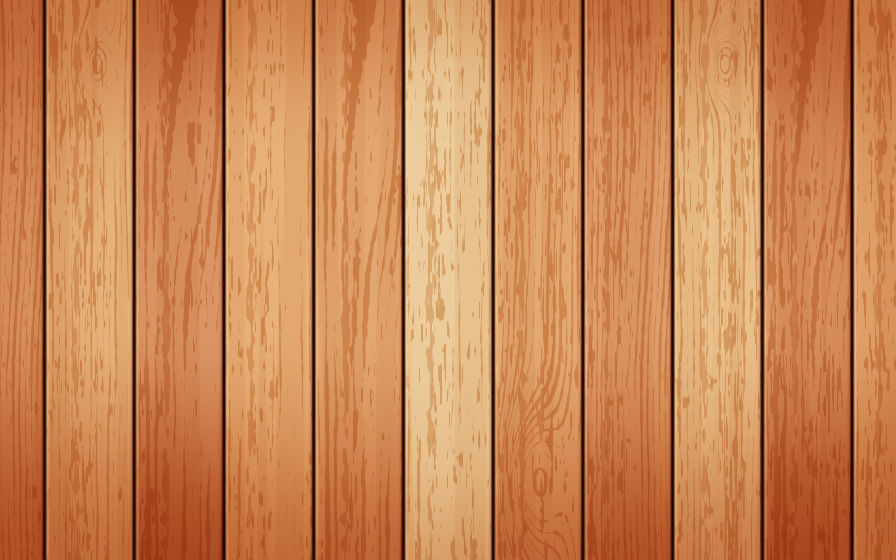
Give the GLSL for this texture, as a Shadertoy shader.

```glsl
// A wall of upright wooden planks with dark seams and two-tone grain.
// Each plank picks a tone and one of five grain kinds; growth lines are
// contours of a warped field, and flecks come from stretched value noise.

const float PLANKS = 9.985;          // planks per canvas width
const float FIRST_SEAM = 0.0497;     // left-most seam, in canvas widths
const float SEAM_HALF = 0.009;       // in plank widths
const float SEAM_BLUR = 0.026;
const float BEVEL_WIDTH = 0.05;
const float GRAIN_OPACITY = 0.88;
const float KNOT_ASPECT = 0.34;

const vec3 RED_WOOD   = vec3(0.85, 0.575, 0.39);
const vec3 TAN_WOOD   = vec3(0.905, 0.69, 0.47);
const vec3 CREAM_WOOD = vec3(0.925, 0.80, 0.61);
const vec3 SEAM_COLOR = vec3(0.14, 0.03, 0.00);
const vec3 HIGHLIGHT  = vec3(0.98, 0.83, 0.62);
const vec3 GRAIN_TINT = vec3(0.90, 0.76, 0.61);
const vec3 BURN_TINT  = vec3(0.82, 0.57, 0.42);

// Per plank: tone from red (0) through tan (0.5) to cream (1)
const float TONES[11] = float[](0.25, 0.64, 0.04, 0.52, 0.36, 1.0,
                                0.40, 0.18, 0.80, 0.10, 0.55);
// Per plank: 0 flecked, 1 knotted, 2 sweeping, 3 nested arches, 4 dense
const int KINDS[11] = int[](4, 1, 2, 0, 2, 0, 3, 4, 1, 2, 0);
// Per kind: knot centre x, y, radius and height
const vec4 KNOTS[5] = vec4[](vec4(0.5, -2.0, 0.2, 0.0), vec4(0.55, 0.885, 0.17, 7.0),
                             vec4(0.5, -2.0, 0.2, 0.0), vec4(0.42, 0.14, 0.36, 8.5),
                             vec4(0.5, -2.0, 0.2, 0.0));
// Per kind: line count, lean, thinnest and thickest half line
const vec4 LINES[5] = vec4[](vec4(11.0, 0.0, -0.28, 0.20), vec4(14.0, 0.03, -0.20, 0.28),
                             vec4(11.0, 0.42, -0.18, 0.34), vec4(15.0, 0.05, -0.12, 0.27),
                             vec4(16.0, 0.12, -0.12, 0.27));

float hash(vec2 p) {
    vec3 h = fract(p.xyx * 0.1031);
    h += dot(h, h.yzx + 33.33);
    return fract((h.x + h.y) * h.z);
}

float noise(vec2 p) {
    vec2 i = floor(p), f = fract(p);
    f = f * f * (3.0 - 2.0 * f);
    return mix(mix(hash(i), hash(i + vec2(1, 0)), f.x),
               mix(hash(i + vec2(0, 1)), hash(i + vec2(1, 1)), f.x), f.y);
}

// Long growth lines: contours of a leaning, warped field with a knot bump
float growthLines(vec2 q, int kind, float seed) {
    vec4 knot = KNOTS[kind], lines = LINES[kind];
    float lean = lines.y * smoothstep(0.05, 1.0, q.y) * smoothstep(0.2, 0.8, q.x);
    vec2 toKnot = (q - knot.xy) / (knot.z * vec2(1.0, KNOT_ASPECT));
    float level = (q.x - lean) * lines.x
                + 1.4 * noise(vec2(q.x * 2.0, q.y * 2.5) + seed)
                + 0.30 * noise(vec2(q.x * 5.0, q.y * 12.0) + seed)
                + knot.w * exp(-dot(toKnot, toKnot));
    float aa = clamp(fwidth(level) * 0.7, 0.01, 0.4);
    float thickness = noise(vec2(floor(level) * 3.7, q.y * 5.0) + seed);
    float rough = noise(vec2(q.x * 30.0, q.y * 70.0) + seed) - 0.5;
    float halfLine = mix(lines.z, lines.w, thickness) + 0.16 * rough;
    return 1.0 - smoothstep(-aa, aa, abs(fract(level) - 0.5) - halfLine);
}

// Short thin vertical flecks that gather in loose columns
float flecks(vec2 q, float seed) {
    float dash = noise(vec2(q.x * 42.0, q.y * 26.0) + seed);
    float column = noise(vec2(q.x * 6.0, q.y * 1.3) + seed + 17.0);
    float nick = noise(vec2(q.x * 40.0, q.y * 95.0) + seed);
    return smoothstep(0.64, 0.72, 0.55 * dash + 0.27 * column + 0.18 * nick);
}

// One ragged streak running the whole length of the plank
float raggedBand(vec2 q, float seed) {
    float centre = 0.15 + 0.25 * hash(vec2(seed, 4.0));
    float drift = 0.04 * (noise(vec2(seed, q.y * 3.0)) - 0.5);
    float torn = noise(vec2(q.x * 38.0, q.y * 45.0) + seed);
    float edge = abs(q.x - centre - drift) - 0.10 * torn + 0.03;
    return 1.0 - smoothstep(-0.012, 0.012, edge);
}

void mainImage(out vec4 fragColor, in vec2 fragCoord) {
    vec2 uv = fragCoord / iResolution.xy;
    float across = (uv.x - FIRST_SEAM) * PLANKS + 1.0;
    int plank = clamp(int(floor(across)), 0, 10);
    vec2 q = vec2(fract(across), uv.y);
    float pixel = PLANKS / iResolution.x;
    int kind = KINDS[plank];
    float tone = TONES[plank];
    float kindSeed = float(kind) * 31.7 + 5.3;
    float plankSeed = float(plank) * 13.1 + 2.9;

    // Base tone, with soft lengthwise bands
    vec3 wood = mix(RED_WOOD, TAN_WOOD, clamp(tone * 2.0, 0.0, 1.0));
    wood = mix(wood, CREAM_WOOD, clamp(tone * 2.0 - 1.0, 0.0, 1.0));
    float band = smoothstep(0.5, 0.6, noise(vec2(q.x * 9.0, q.y * 0.5) + plankSeed));
    wood *= mix(vec3(1.0), GRAIN_TINT, 0.22 * band);

    // Grain
    float grain = max(growthLines(q, kind, kindSeed), flecks(q, plankSeed));
    grain = max(grain, 0.8 * raggedBand(q, kindSeed));
    wood *= mix(vec3(1.0), GRAIN_TINT, grain * GRAIN_OPACITY);

    // Burnt ends and darker canvas sides; red planks burn the most
    float low = 1.0 - smoothstep(0.0, 0.42, uv.y);
    float ends = low + 0.35 * smoothstep(0.7, 1.0, uv.y);
    float sides = smoothstep(0.3, 0.72, length(uv - 0.5));
    float burn = ends * (0.82 - 0.62 * tone) + 0.55 * sides;
    wood *= pow(BURN_TINT, vec3(burn));

    // Lit left bevel, shaded right edge and the seam between planks
    float bevel = 1.0 - smoothstep(BEVEL_WIDTH - pixel, BEVEL_WIDTH + pixel, q.x);
    wood = mix(wood, HIGHLIGHT * mix(vec3(1.0), BURN_TINT, burn * 0.6), 0.5 * bevel);
    wood *= mix(vec3(1.0), BURN_TINT, 0.6 * smoothstep(0.93, 1.0, q.x));
    float seamDist = min(q.x, 1.0 - q.x) - SEAM_HALF;
    float seam = 1.0 - smoothstep(-0.5 * pixel, max(pixel, SEAM_BLUR), seamDist);
    fragColor = vec4(mix(wood, SEAM_COLOR, seam), 1.0);
}
```
